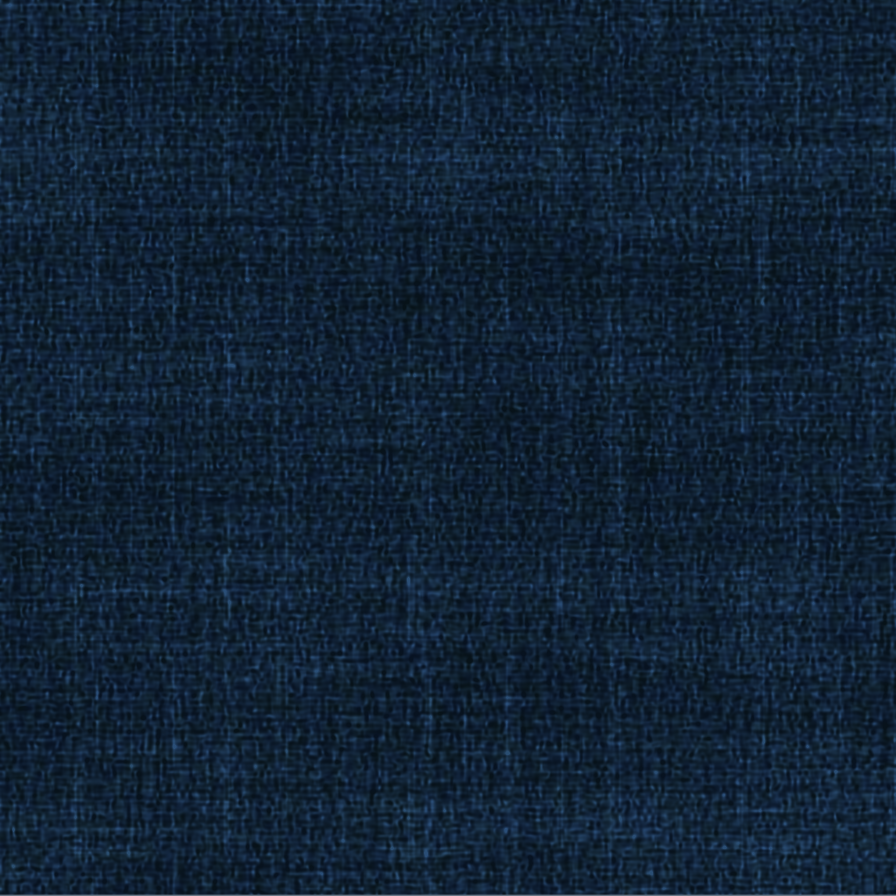
This texture is drawn by a Shadertoy shader. Its source:

```glsl
// Dark navy linen: crisp woven grain with lighter slubs in both directions.
// Differences of stretched value noise give light and dark stitch pairs; a
// loop of soft strokes in a repeating tile gives the slubs, in level bands.

const vec3  MEAN_COLOR    = vec3(0.067, 0.137, 0.211);
const vec3  TONE_STEP     = vec3(0.023, 0.039, 0.057);  // colour change per unit of tone
const float BLUE_TINT     = 0.010;
const vec2  WARP_STITCH   = vec2(250.0, 125.0);         // cells across the canvas
const vec2  WEFT_STITCH   = vec2(120.0, 240.0);
const vec2  WARP_THREAD   = vec2(210.0, 6.0);
const vec2  WEFT_THREAD   = vec2(7.0, 200.0);
const float ROWS          = 150.0;
const float WIGGLE        = 0.0007;                     // sideways bend of the stitches
const vec2  SLUB_TILE     = vec2(0.372, 0.2425);
const int   SLUB_COUNT    = 30;
const float SLUB_WIDTH    = 0.0018;
const float BAND_PHASE    = 0.35;                       // height of the light band in a tile
const float BAND_STRENGTH = 0.16;
const float EDGE_HEIGHT   = 0.0015;
const vec3  EDGE_COLOR    = vec3(0.42, 0.47, 0.53);
const float TAU           = 6.2831853;

float hash(ivec2 cell, int seed) {
    uint h = uint(cell.x) * 1597334677u ^ uint(cell.y) * 3812015801u ^ uint(seed) * 2654435769u;
    h = (h ^ (h >> 15)) * 2246822519u;
    h = (h ^ (h >> 13)) * 3266489917u;
    h ^= h >> 16;
    return float(h >> 8) / 16777216.0;
}

// Value noise scaled to about zero mean and unit deviation.
float noise(vec2 p, int seed) {
    ivec2 cell = ivec2(floor(p));
    vec2 f = fract(p);
    f = f * f * (3.0 - 2.0 * f);
    float low  = mix(hash(cell, seed), hash(cell + ivec2(1, 0), seed), f.x);
    float high = mix(hash(cell + ivec2(0, 1), seed), hash(cell + ivec2(1, 1), seed), f.x);
    return (mix(low, high, f.y) - 0.5) / 0.214;
}

// Neighbouring light and dark strokes, without blotches.
float stitches(vec2 p, vec2 offset, int seed) {
    return 0.7 * (noise(p, seed) - noise(p + offset, seed));
}

// Tapered strokes, alternately upright and level; level ones gather in a band.
float slubs(vec2 p) {
    float sum = 0.0;
    for (int i = 0; i < SLUB_COUNT; i++) {
        bool upright = i % 2 == 0;
        vec2 center = vec2(hash(ivec2(i, 0), 11), hash(ivec2(i, 1), 11));
        if (!upright) center.y = BAND_PHASE + 0.65 * (center.y - 0.5);
        vec2 d = (fract(p / SLUB_TILE - center + 0.5) - 0.5) * SLUB_TILE;
        vec2 along = upright ? d.yx : d;
        float size = hash(ivec2(i, 2), 11);
        float halfLength = upright ? mix(0.02, 0.10, size) : mix(0.015, 0.07, size);
        float across = along.y / SLUB_WIDTH;
        float taper = 1.0 - smoothstep(halfLength - 0.01, halfLength, abs(along.x));
        float strength = mix(0.3, 1.6, hash(ivec2(i, 3), 11));
        sum += strength * taper * exp(-across * across);
    }
    return min(sum, 2.0);
}

float weaveTone(vec2 p) {
    // Short stitches, slightly crooked
    vec2 bent = p + WIGGLE * vec2(noise(p * 110.0, 7), noise(p * 110.0, 8));
    float tone = 0.76 * stitches(bent * WARP_STITCH, vec2(1.0, 0.0), 1);
    tone += 0.50 * stitches(bent * WEFT_STITCH, vec2(0.0, 1.0), 2);

    // Long threads of uneven shade
    tone += 0.24 * noise(p * WARP_THREAD, 3) + 0.28 * noise(p * WEFT_THREAD, 4);

    // Relief of the weft rows, with a drifting phase
    float phase = 0.8 * noise(p * vec2(60.0, 20.0), 5);
    tone += 0.36 * cos(TAU * ROWS * p.y + phase);

    // Wide level bands and faint shading
    tone += BAND_STRENGTH * cos(TAU * (p.y / SLUB_TILE.y - BAND_PHASE));
    return tone + 0.14 * noise(p * 3.5, 6);
}

void mainImage(out vec4 fragColor, in vec2 fragCoord) {
    vec2 p = fragCoord / iResolution.y;

    float tone = weaveTone(p) + slubs(p) - 0.13;
    tone = clamp(tone, -2.2, 3.2);
    tone += 0.12 * (tone * tone - 1.0);

    vec3 color = MEAN_COLOR + TONE_STEP * tone;
    color.b += BLUE_TINT * noise(p * 90.0, 9);

    // Pale lower edge
    float edge = 1.0 - smoothstep(0.5 * EDGE_HEIGHT, 1.5 * EDGE_HEIGHT, p.y);
    color = mix(color, EDGE_COLOR, edge);
    fragColor = vec4(clamp(color, 0.0, 1.0), 1.0);
}
```
